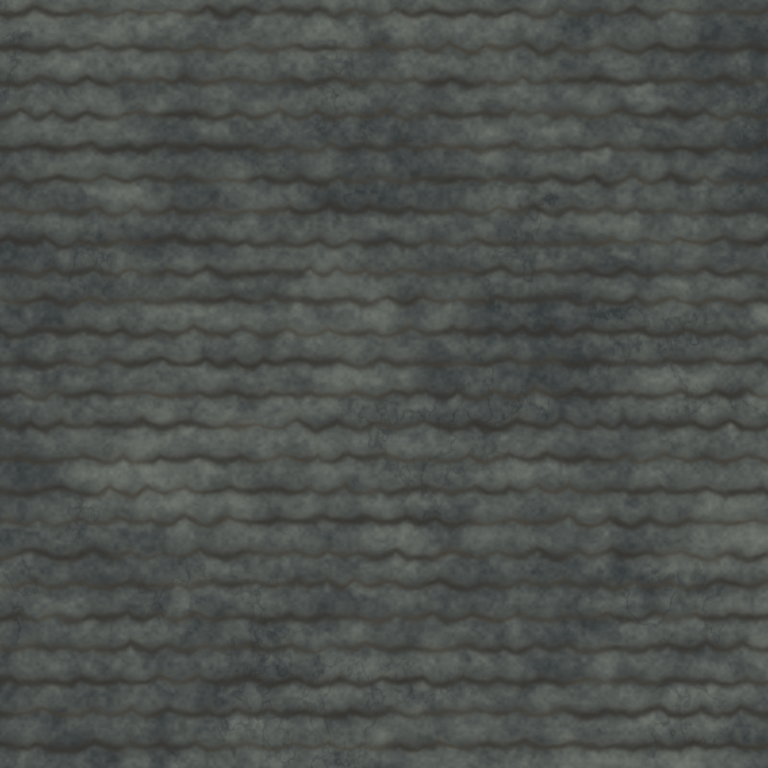
This texture is drawn by a WebGL 2 fragment shader. Its source:

```glsl
#version 300 es
precision highp float;
// Weathered slate-grey courses divided by 24 dark, softly scalloped horizontal seams.
uniform vec2 u_resolution;
out vec4 fragColor;

const float TAU = 6.2831853;
const float ROWS = 24.0;
const float SCALLOPS = 19.0;          // bumps across each seam
const float SCALLOP_HEIGHT = 0.0068;
const float WANDER = 0.0055;          // irregular rise and fall of a seam
const float RAGGED = 0.0042;          // small roughness of the seam edges
const float SEAM_WIDTH = 0.0042;
const float SHADE_WIDTH = 0.0120;
const float SEAM_STRENGTH = 0.70;
const float SHADE_STRENGTH = 0.36;
const float BASE_TONE = 0.51;
const float CLOUDS = 0.88;
const float MOTTLING = 1.00;
const float GRAIN = 0.46;
const vec3 SLATE = vec3(0.218, 0.240, 0.246);
const vec3 SAGE = vec3(0.425, 0.445, 0.418);
const vec3 SEAM_DARK = vec3(0.208, 0.198, 0.180);
const vec3 SEAM_RUST = vec3(0.268, 0.242, 0.203);

float hash(vec2 p) {
    vec3 q = fract(p.xyx * 0.1031);
    q += dot(q, q.yzx + 33.33);
    return fract((q.x + q.y) * q.z);
}

float noise(vec2 p) {
    vec2 cell = floor(p);
    vec2 f = fract(p);
    f = f * f * (3.0 - 2.0 * f);
    float low = mix(hash(cell), hash(cell + vec2(1, 0)), f.x);
    float high = mix(hash(cell + vec2(0, 1)), hash(cell + vec2(1, 1)), f.x);
    return mix(low, high, f.y);
}

// Layered noise, centred on zero
float fbm(vec2 p) {
    float sum = 0.0;
    float weight = 0.5;
    for (int i = 0; i < 5; i++) {
        sum += weight * (noise(p) - 0.5);
        p = mat2(0.8, 0.6, -0.6, 0.8) * p * 2.03 + 17.3;
        weight *= 0.6;
    }
    return sum / 1.15;
}

// Height of a seam, measured downward from the top edge
float seamHeight(float x, float row) {
    float drift = -0.0039 + 0.0065 * cos(TAU * (row - 5.0) / 24.0)
                + 0.0030 * cos(TAU * (row - 4.0) / 12.0);
    float jitter = 0.003 * (hash(vec2(row, 71.0)) - 0.5);
    float phase = x * SCALLOPS + 0.9 * noise(vec2(x * 8.0, row * 7.0 + 3.0)) + hash(vec2(row, 9.0));
    float scallop = abs(sin(phase * TAU * 0.5)) - 0.6;
    float size = 0.55 + 0.8 * noise(vec2(x * 12.0, row * 5.0 + 40.0));
    float wander = noise(vec2(x * 34.0, row * 11.0 + 80.0)) - 0.5;
    return (row + 0.5) / ROWS + drift + jitter
         + SCALLOP_HEIGHT * size * scallop + WANDER * wander;
}

// Short broken scratches along a rough contour, kept to sparse patches
float scratches(vec2 p) {
    float contour = abs(fbm(p * vec2(18.0, 14.0) + 63.0));
    float patches = smoothstep(0.55, 0.80, noise(p * 9.0 + 51.0));
    return patches * (1.0 - smoothstep(0.0, 0.045, contour));
}

void main() {
    vec2 p = gl_FragCoord.xy / u_resolution;
    p.y = 1.0 - p.y;

    // Stone: broad clouds, blotchy mottling and speckled grain
    float clouds = fbm(p * vec2(4.0, 5.0) + 12.0);
    vec2 warp = 0.012 * vec2(noise(p * 40.0), noise(p * 40.0 + 90.0));
    float mottling = fbm((p + warp) * vec2(28.0, 34.0) + 31.0);
    float speckle = noise(p * 105.0);
    float grain = 0.55 * speckle + 0.45 * noise(p * 200.0 + 7.0) - 0.5;
    float tone = BASE_TONE + CLOUDS * clouds + MOTTLING * mottling + GRAIN * grain;
    tone -= 0.20 * scratches(p);
    vec3 color = mix(SLATE, SAGE, clamp(tone, 0.0, 1.1));

    // Nearest seam, searched over neighbouring rows
    float nearestRow = 0.0;
    float offset = 1.0;
    float row = floor(p.y * ROWS);
    float ragged = RAGGED * (noise(p * 85.0 + 23.0) - 0.5 + 0.6 * grain);
    for (int i = -1; i <= 1; i++) {
        float candidate = row + float(i);
        float d = p.y + ragged - seamHeight(p.x, candidate);
        if (abs(d) < abs(offset)) {
            offset = d;
            nearestRow = candidate;
        }
    }

    // Broad shade, heavier above the seam, then the worn seam itself
    float fade = noise(vec2(p.x * 17.0, nearestRow * 13.0 + 20.0));
    float wear = clamp(0.62 + 0.42 * fade + 0.5 * grain - 0.5 * mottling, 0.0, 1.2);
    float reach = SHADE_WIDTH * (offset < 0.0 ? 1.0 : 0.65);
    float shade = exp(-pow(abs(offset) / reach, 2.0)) * SHADE_STRENGTH;
    float width = SEAM_WIDTH * (0.75 + 0.5 * fade);
    float seam = exp(-pow(abs(offset) / width, 2.0)) * SEAM_STRENGTH * wear;
    vec3 seamColor = mix(SEAM_RUST, SEAM_DARK, smoothstep(0.15, 0.75, fade));
    color = mix(color, SEAM_DARK, shade * wear);
    color = mix(color, seamColor, clamp(seam, 0.0, 1.0));

    fragColor = vec4(color, 1.0);
}
```
